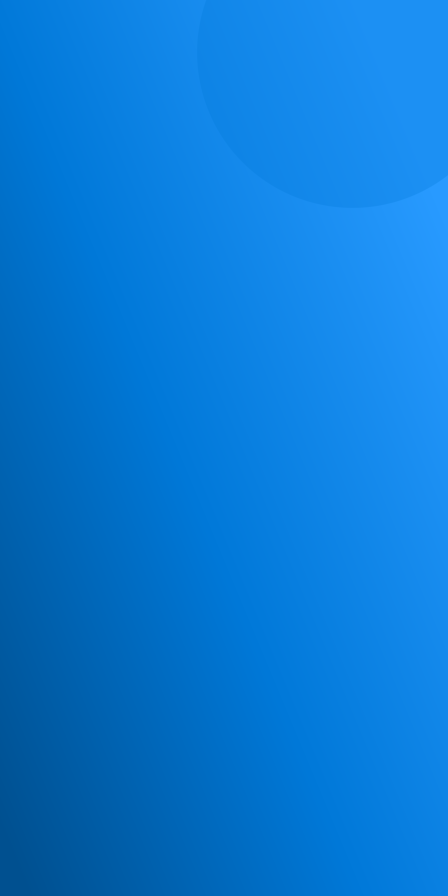
Reproduce this background procedurally as a WebGL 1 fragment shader.

```glsl
precision highp float;
// Blue diagonal gradient, deep at the lower left and bright at the upper right,
// with a faint translucent disc cut off by the top and right edges.
// A slanted linear ramp blends three blues; a distance function shapes the disc.

uniform vec2 u_resolution;

const vec3 DEEP_BLUE = vec3(0.0, 0.314, 0.565);
const vec3 MID_BLUE = vec3(0.0, 0.471, 0.847);
const vec3 BRIGHT_BLUE = vec3(0.157, 0.604, 1.0);

// Three-stop ramp along the slanted axis
vec3 slantedGradient(vec2 p) {
  float t = p.x + p.y / 2.4 + 0.031;
  vec3 lower = mix(MID_BLUE, DEEP_BLUE, clamp(-t / 0.735, 0.0, 1.0));
  return mix(lower, BRIGHT_BLUE, clamp(t / 0.825, 0.0, 1.0));
}

// Antialiased coverage of a disc
float discMask(vec2 p, vec2 center, float radius) {
  float edge = 0.75 / u_resolution.x;
  return 1.0 - smoothstep(-edge, edge, length(p - center) - radius);
}

void main() {
  // Canvas widths, measured from the top left corner, y pointing up
  vec2 p = (gl_FragCoord.xy - vec2(0.0, u_resolution.y)) / u_resolution.x;

  vec3 color = slantedGradient(p);

  // Translucent disc
  color = mix(color, MID_BLUE, 0.3 * discMask(p, vec2(0.787, -0.117), 0.347));

  gl_FragColor = vec4(color, 1.0);
}
```
